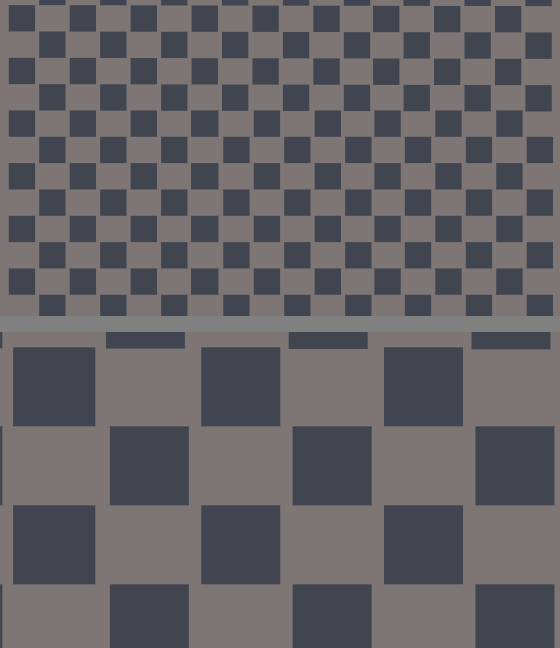
Top, the full canvas; bottom, a detail of the centre.
Write a Shadertoy shader that draws this pattern.

```glsl
#define ROWS 12.0            // square heights per canvas height
#define LAST_COLUMN 17.0
#define COLUMN_PITCH 1.157   // lengths below are in square heights
#define FIRST_CENTRE vec2(0.833, 0.306)
#define UPPER_ROW 8.0        // first row of the displaced upper block
#define UPPER_SHIFT 0.05
#define UPPER_SAG 0.039
#define BAND_SHIFT 0.047
#define WIDE_COLUMN 6.0
#define WIDE_EXTRA 0.02
#define GROUND vec3(0.490, 0.463, 0.457)
#define SQUARE vec3(0.250, 0.270, 0.310)

float boxDistance(vec2 p, vec2 halfSize) {
    vec2 d = abs(p) - halfSize;
    return length(max(d, 0.0)) + min(max(d.x, d.y), 0.0);
}

// Distance to the square of one cell, with its small misalignment
float squareDistance(vec2 p, vec2 cell) {
    float upper = step(UPPER_ROW, cell.y);
    float rightOfSplit = step(WIDE_COLUMN + 0.5, cell.x);
    float middleBand = rightOfSplit * step(cell.x, 11.5);
    float wide = (1.0 - upper) * step(abs(cell.x - WIDE_COLUMN), 0.5);

    vec2 centre = FIRST_CENTRE + cell * vec2(COLUMN_PITCH, 1.0);
    centre.x += BAND_SHIFT * middleBand - UPPER_SHIFT * upper * rightOfSplit;
    centre.y -= UPPER_SAG * upper * cell.x / LAST_COLUMN;
    return boxDistance(p - centre, vec2(0.5 + WIDE_EXTRA * wide, 0.5));
}

void mainImage(out vec4 fragColor, in vec2 fragCoord) {
    float pixel = ROWS / iResolution.y;
    vec2 p = fragCoord * pixel;

    vec2 nearest = floor((p - FIRST_CENTRE) / vec2(COLUMN_PITCH, 1.0) + 0.5);
    nearest.x = clamp(nearest.x, 0.0, LAST_COLUMN);

    // Neighbouring rows are checked because squares may sag past their cell
    float dist = 1e3;
    for (int i = -1; i <= 1; i++) {
        vec2 cell = nearest + vec2(0.0, float(i));
        bool filled = mod(cell.x + cell.y, 2.0) > 0.5;
        if (filled) dist = min(dist, squareDistance(p, cell));
    }

    float coverage = clamp(0.5 - dist / pixel, 0.0, 1.0);
    fragColor = vec4(mix(GROUND, SQUARE, coverage), 1.0);
}
```
